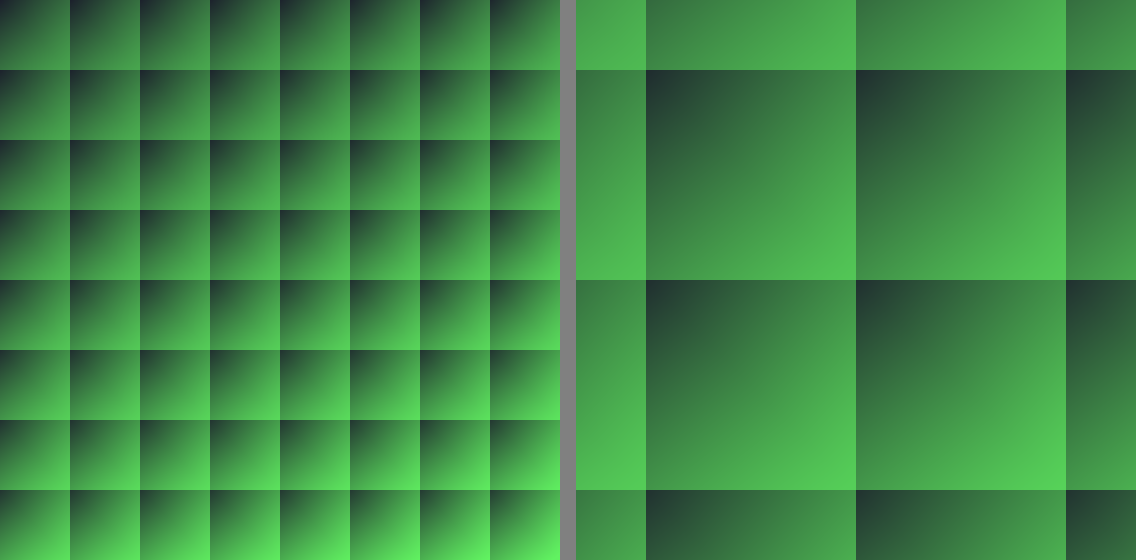
Left, the full canvas; right, a detail of the centre.
Give the GLSL for this pattern, as a WebGL 1 fragment shader.

```glsl
precision highp float;
// Draws an 8 by 8 grid of green tiles, each shaded from a dark upper left corner, brightening down the canvas.

uniform vec2 u_resolution;

const float TILES = 8.0;
const vec3 DARK_NAVY = vec3(0.105, 0.12, 0.17);
const vec3 BRIGHT_GREEN = vec3(0.38, 0.95, 0.38);

// Repeating 0 to 1 ramp whose drop is smoothed over the given width
vec2 smoothSaw(vec2 p, float width) {
  vec2 fromEdge = p - floor(p + 0.5);
  vec2 passed = clamp(fromEdge / width + 0.5, 0.0, 1.0);
  return fromEdge + 1.0 - passed;
}

// Diagonal ramp with a soft crease, rising quickly and easing off at the far corner
float tileRamp(vec2 p) {
  float diagonal = 0.5 * (p.x + p.y);
  float creased = mix(diagonal, max(p.x, p.y), 0.1);
  return 1.0 - pow(max(1.0 - creased, 0.0), 1.27);
}

// Overall lift, stronger downwards than sideways
float canvasRamp(vec2 p) {
  return dot(p, vec2(0.25, 0.75));
}

// Combine the tile shade with the lift of its place on the canvas
float brightness(float tile, float lift) {
  float base = 0.15 * lift;
  float range = 0.57 + 0.3 * lift;
  return clamp(base + range * tile, 0.0, 1.0);
}

void main() {
  // Canvas units, measured from the upper left
  vec2 uv = gl_FragCoord.xy / u_resolution;
  uv.y = 1.0 - uv.y;

  float pixelWidth = TILES / min(u_resolution.x, u_resolution.y);
  vec2 local = smoothSaw(uv * TILES, pixelWidth);

  float shade = brightness(tileRamp(local), canvasRamp(uv));
  gl_FragColor = vec4(mix(DARK_NAVY, BRIGHT_GREEN, shade), 1.0);
}
```
